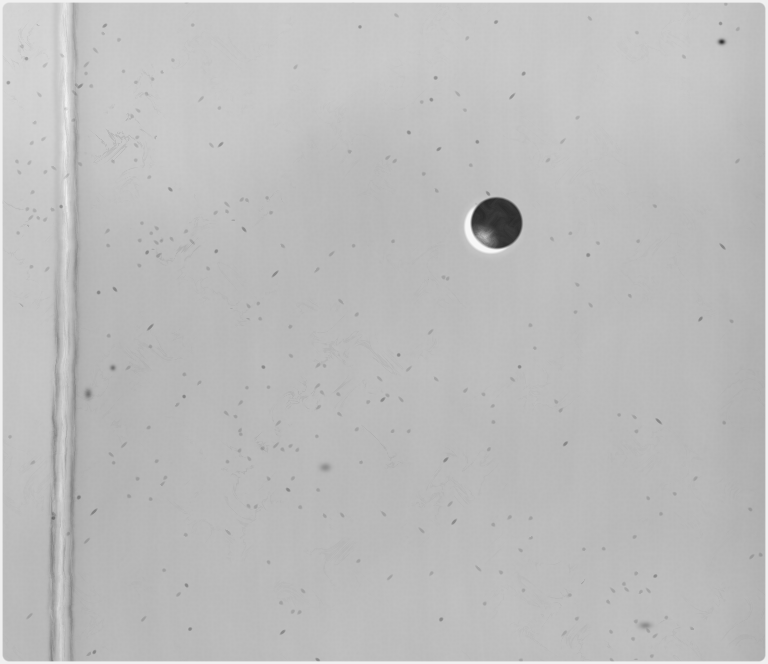
Give the GLSL for this texture, as a WebGL 1 fragment shader.

```glsl
precision highp float;
uniform vec2 u_resolution;

vec2 hash2(vec2 p) {
  vec2 q = vec2(dot(p, vec2(127.1, 311.7)), dot(p, vec2(269.5, 183.3)));
  return fract(sin(q) * 43758.55);
}

// Distance to the nearest cell point, and that cell's random value
vec2 cellular(vec2 p) {
  vec2 cell = floor(p), best = vec2(9.0, 0.0);
  for (int j = -1; j <= 1; j++) {
    for (int i = -1; i <= 1; i++) {
      vec2 id = cell + vec2(float(i), float(j));
      vec2 rnd = hash2(id);
      float d = length(id + 0.15 + 0.7 * rnd - p);
      if (d < best.x) best = vec2(d, fract(rnd.x * 17.3 + rnd.y * 5.7));
    }
  }
  return best;
}

// Layered, rotated sines, roughly -1 to 1
float waves(vec2 p) {
  float sum = 0.0, amp = 0.55;
  for (int i = 0; i < 5; i++) {
    p += 0.7 * sin(p.yx * 1.3 + float(i) * 1.7);
    sum += amp * sin(p.x + 0.6) * sin(p.y + 1.9);
    p = mat2(0.8, 0.6, -0.6, 0.8) * p * 1.9 + 3.1;
    amp *= 0.6;
  }
  return sum;
}

float blob(vec2 p, vec2 center, vec2 size) {
  vec2 q = (p - center) / size;
  return exp(-dot(q, q));
}

float band(float d, float width) {
  return exp(-d * d / (width * width));
}

// Pits in the cells whose random value is below the density
float pits(vec2 p, float scale, float radius, float density) {
  vec2 c = cellular(p * scale + 0.25 * sin(p.yx * scale * 2.3));
  return (1.0 - smoothstep(radius * 0.3, radius, c.x)) * step(c.y, density);
}

// Broad tones of the wall
float wallTone(vec2 p) {
  vec2 w = p + 0.025 * vec2(waves(p * 9.0), waves(p * 9.0 + 7.0));
  float tone = mix(0.727, 0.782, smoothstep(0.66, 0.92, w.y));
  tone += 0.035 * blob(w, vec2(0.24, 0.76), vec2(0.17, 0.11));
  tone += 0.045 * (1.0 - smoothstep(0.07, 0.12, p.x)) * smoothstep(0.0, 0.5, p.y);
  tone += 0.022 * blob(w, vec2(0.87, 0.70), vec2(0.13, 0.16));
  tone += 0.018 * blob(w, vec2(0.70, 0.45), vec2(0.14, 0.09));
  tone += 0.018 * blob(w, vec2(0.75, 0.06), vec2(0.40, 0.12));
  tone -= 0.018 * blob(w, vec2(0.53, 0.78), vec2(0.13, 0.07));
  tone -= 0.020 * blob(w, vec2(0.16, 0.28), vec2(0.10, 0.22));
  tone -= 0.040 * smoothstep(1.04, 1.18, w.x);
  return tone + 0.008 * waves(p * 14.0) + 0.006 * waves(p * vec2(75.0, 7.0));
}

// Pits and short crack lines, denser in a few worn patches
float wear(vec2 p) {
  float patches = blob(p, vec2(0.17, 0.84), vec2(0.07, 0.09));
  patches += blob(p, vec2(0.05, 0.78), vec2(0.05, 0.15));
  patches += blob(p, vec2(0.23, 0.64), vec2(0.07, 0.03));
  patches += blob(p, vec2(0.36, 0.70), vec2(0.07, 0.03));
  patches += 0.5 * blob(p, vec2(0.45, 0.36), vec2(0.22, 0.14));
  patches += 0.5 * blob(p, vec2(0.95, 0.10), vec2(0.12, 0.08));
  float crack = band(waves(p * 42.0), 0.07) * smoothstep(0.0, 0.5, waves(p * 19.0 + 4.0));
  float dark = crack * (0.012 + 0.07 * patches);
  dark += 0.10 * pits(p, 95.0, 0.42, 0.012 + 0.13 * patches);
  dark += 0.20 * pits(p, 30.0, 0.13, 0.045);
  return dark;
}

// Vertical joint: pale ridge, shadowed sides, rough lower half
float seam(vec2 p) {
  float d = p.x - 0.097 - 0.004 * sin(p.y * 5.0 - 1.8) - 0.0022 * waves(vec2(2.0, p.y * 38.0));
  float rough = 1.0 - smoothstep(0.35, 0.75, p.y);
  float grain = waves(vec2(d * 330.0, p.y * 36.0));
  float ridge = band(d, 0.007) * (0.085 + 0.10 * grain);
  float right = band(d - 0.014, 0.0045) * (0.085 + 0.09 * grain + 0.03 * rough);
  float left = band(d + 0.014, 0.005) * (0.04 + (0.10 + 0.14 * grain) * rough);
  float core = band(d - 0.003, 0.003) * rough * max(0.0, 0.04 + 0.22 * grain);
  float stain = band(d - 0.018, 0.018) * 0.025;
  return ridge - right - left - core - stain;
}

float disc(vec2 p, vec2 center, float radius, float soft) {
  return 1.0 - smoothstep(radius - soft, radius + soft, length(p - center));
}

// Round hole with a bright lower left lip
float drillHole(float tone, vec2 p) {
  vec2 center = vec2(0.748, 0.664);
  tone += 0.03 * disc(p, center - vec2(0.008, 0.006), 0.047, 0.006);
  float lip = disc(p, center - vec2(0.0085, 0.0055), 0.0400, 0.0025);
  float side = smoothstep(-0.015, 0.02, dot(center - p, vec2(0.75, 0.66)));
  tone = mix(tone, mix(0.55, 0.97, side), lip);
  float inner = 0.20 + 0.045 * waves(p * 120.0);
  float lit = disc(p, center - vec2(0.021, 0.024), 0.016, 0.012);
  inner += lit * (0.38 + 0.15 * waves(p * 160.0));
  return mix(tone, inner, disc(p, center, 0.0385, 0.0025));
}

void main() {
  vec2 p = gl_FragCoord.xy / u_resolution.y;
  vec2 size = vec2(u_resolution.x / u_resolution.y, 1.0);
  float tone = wallTone(p) - wear(p) + seam(p);
  tone += 0.012 * (cellular(p * 150.0).x - 0.45);

  // Larger isolated marks
  tone -= 0.60 * blob(p, vec2(1.087, 0.937), vec2(0.005, 0.004));
  tone -= 0.28 * blob(p, vec2(0.170, 0.446), vec2(0.004));
  tone -= 0.25 * blob(p, vec2(0.133, 0.407), vec2(0.005, 0.007));
  tone -= 0.18 * blob(p, vec2(0.490, 0.296), vec2(0.008, 0.006));
  tone -= 0.20 * blob(p, vec2(0.972, 0.058), vec2(0.009, 0.005));
  tone = drillHole(tone, p);

  // Pale frame with rounded corners
  vec2 q = abs(p - 0.5 * size) - 0.5 * size + 0.014;
  float edge = length(max(q, 0.0)) - 0.010;
  tone = mix(tone, 0.94, smoothstep(-0.0015, 0.0015, edge));
  gl_FragColor = vec4(vec3(clamp(tone, 0.0, 1.0)), 1.0);
}
```
